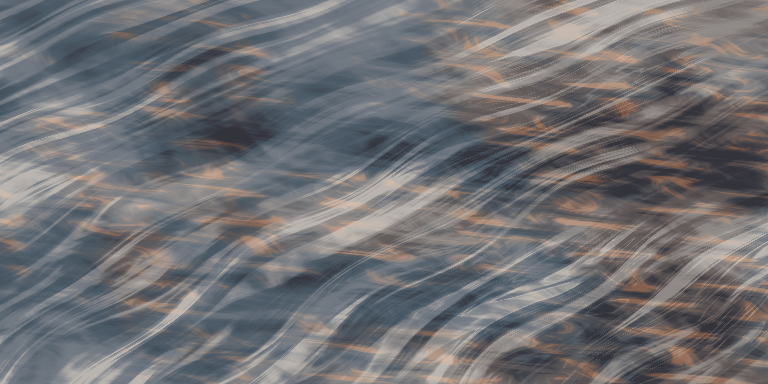
Reproduce this texture procedurally as a WebGL 1 fragment shader.

```glsl
precision highp float;
uniform vec2 u_resolution;

const vec3 DEEP = vec3(0.20, 0.20, 0.235);
const vec3 SLATE = vec3(0.29, 0.35, 0.40);
const vec3 STEEL = vec3(0.44, 0.47, 0.51);
const vec3 BROWN = vec3(0.39, 0.355, 0.35);
const vec3 TAUPE = vec3(0.56, 0.54, 0.53);
const vec3 PALE = vec3(0.73, 0.71, 0.69);
const vec3 COPPER = vec3(0.15, 0.04, -0.03);

// Layered sines, rotated and bent at each octave; roughly -1 to 1
float waves(vec2 p, float seed) {
  const mat2 turn = mat2(0.8, 0.6, -0.6, 0.8);
  float sum = 0.0;
  float amp = 0.5;
  p += seed * vec2(1.7, 2.3);
  for (int i = 0; i < 5; i++) {
    p = turn * p * 1.7 + seed;
    p += 0.6 * sin(p.yx * 1.3 + seed);
    sum += amp * sin(p.x) * sin(p.y);
    amp *= 0.64;
  }
  return sum;
}

// Soft bump of the given width
float bump(float d, float width) {
  return exp(-d * d / (width * width));
}

// Thin bright lines along the contours of a field
float filaments(float field, float count) {
  return pow(1.0 - abs(sin(field * count)), 3.0);
}

// Dark to pale colour ramp through two middle colours
vec3 ramp(float tone, vec3 low, vec3 high) {
  vec3 c = mix(DEEP, low, smoothstep(0.18, 0.35, tone));
  c = mix(c, high, smoothstep(0.33, 0.50, tone));
  return mix(c, PALE, smoothstep(0.50, 0.72, tone));
}

// Coordinates across and along reflections that lean over towards the top
vec2 leaning(vec2 p) {
  float across = p.x - 1.1 * p.y - 0.8 * p.y * p.y;
  across += 0.025 * sin(p.y * 13.0 + p.x * 5.0) + 0.015 * sin(p.x * 17.0 - p.y * 9.0);
  return vec2(across, p.y);
}

void main() {
  vec2 p = gl_FragCoord.xy / u_resolution.y;
  vec2 bed = vec2(p.x, p.y + 0.12 * p.x);
  vec2 lean = leaning(p);
  float right = smoothstep(0.5, 1.6, p.x);

  // Broad swells and the dark trough crossing the surface
  float swell = waves(bed * vec2(2.2, 5.0), 1.3);
  float trough = bump(bed.y - 0.73 - 0.04 * swell, 0.075) * smoothstep(0.1, 0.7, p.x);

  // Fine ripples over the bed
  float ripple = waves(bed * vec2(8.0, 42.0), 4.1);
  float clarity = mix(0.55, 1.0, right) * (1.0 - 0.6 * smoothstep(0.7, 1.0, p.y));

  // Pale reflections: wide haze to the left, narrow streaks to the right
  float haze = smoothstep(-0.1, 0.6, waves(lean * vec2(6.0, 1.8), 2.7));
  float streak = waves(lean * vec2(15.0, 3.6), 5.9);
  float cluster = smoothstep(-0.25, 0.35, waves(p * vec2(1.8, 2.6), 7.7)
    + 0.35 * bump(p.x - 0.65 - 0.8 * p.y, 0.4));
  float smear = smoothstep(-0.05, 0.4, streak) * mix(0.25, 1.0, cluster);
  float lines = filaments(streak + 0.3 * haze, 6.0) * cluster;

  float tone = 0.385 + 0.19 * swell - 0.14 * trough;
  tone += 0.11 * ripple * clarity;
  tone += mix(0.17, 0.07, right) * haze + 0.21 * smear;
  tone += mix(0.03, 0.12, right) * lines;
  tone -= 0.06 * right * (1.0 - p.y);

  // Blue sky light against the brown bed
  float warmth = 0.5 + 0.8 * waves(bed * vec2(2.0, 4.0), 9.2);
  warmth += 0.5 * (right - 0.45) + 0.3 * ripple + 0.2 * smear - 0.35 * trough;
  warmth = smoothstep(0.15, 0.85, warmth);

  vec3 color = mix(ramp(tone, SLATE, STEEL), ramp(tone, BROWN, TAUPE), warmth);
  color += COPPER * smoothstep(0.15, 0.6, ripple) * warmth * (1.0 - 0.7 * smear);
  gl_FragColor = vec4(clamp(color, 0.0, 1.0), 1.0);
}
```
